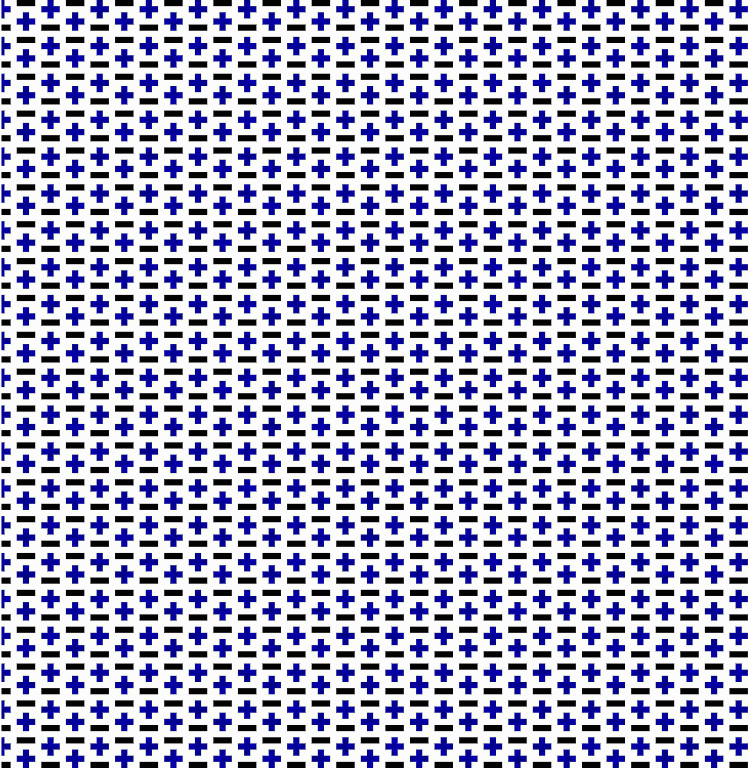
This pattern is drawn by a WebGL 1 fragment shader. Its source:

```glsl
precision highp float;
// Staggered columns of blue plus signs and black dashes on white.

uniform vec2 u_resolution;

#define UNIT 0.016                      // half a column step, in canvas heights
#define STEP vec2(2.0, 3.0)             // column and row step, in units
#define ORIGIN vec2(0.114, 0.75)        // centre of the first plus, from top left
#define STAGGER 1.0                     // drop of every other column
#define ARM vec2(0.75, 0.25)            // half length and half thickness of a bar
#define HALO 0.15                       // width of the cream fringe round a plus
#define MARGIN 0.12                     // blank strip at the left edge
#define PAPER vec3(0.99)
#define CREAM vec3(0.98, 1.0, 0.93)
#define INK vec3(0.01)
#define BLUE_DARK vec3(0.01, 0.01, 0.50)
#define BLUE_LIGHT vec3(0.03, 0.0, 0.69)

float hash(vec2 p) {
  vec3 q = fract(vec3(p.xyx) * 0.1031);
  q += dot(q, q.yzx + 33.33);
  return fract((q.x + q.y) * q.z);
}

float valueNoise(vec2 p) {
  vec2 i = floor(p);
  vec2 f = fract(p);
  f = f * f * (3.0 - 2.0 * f);
  float low = mix(hash(i), hash(i + vec2(1.0, 0.0)), f.x);
  float high = mix(hash(i + vec2(0.0, 1.0)), hash(i + vec2(1.0)), f.x);
  return mix(low, high, f.y);
}

float boxDistance(vec2 p, vec2 halfSize) {
  vec2 d = abs(p) - halfSize;
  return length(max(d, 0.0)) + min(max(d.x, d.y), 0.0);
}

float coverage(float distance, float pixel) {
  return clamp(0.5 - distance / pixel, 0.0, 1.0);
}

void main() {
  float pixel = 1.0 / (u_resolution.y * UNIT);
  vec2 p = vec2(gl_FragCoord.x, u_resolution.y - gl_FragCoord.y) * pixel;

  // Cell coordinates centred on the nearest plus of this column
  vec2 q = p - ORIGIN;
  float column = floor(q.x / STEP.x + 0.5);
  q.x -= column * STEP.x;
  q.y -= mod(column, 2.0) * STAGGER;
  q.y = mod(q.y + 0.5 * STEP.y, STEP.y) - 0.5 * STEP.y;

  // The dash lies halfway between two pluses
  float plus = min(boxDistance(q, ARM), boxDistance(q, ARM.yx));
  float dash = boxDistance(vec2(q.x, 0.5 * STEP.y - abs(q.y)), ARM);

  // Mottled blue and a faint fringe
  vec3 blue = mix(BLUE_DARK, BLUE_LIGHT, valueNoise(p * 3.0));
  vec3 color = mix(PAPER, CREAM, coverage(plus - HALO, pixel));
  color = mix(color, blue, coverage(plus, pixel));
  color = mix(color, INK, coverage(dash, pixel));
  color = mix(color, PAPER, coverage(p.x - MARGIN, pixel));

  gl_FragColor = vec4(color, 1.0);
}
```
